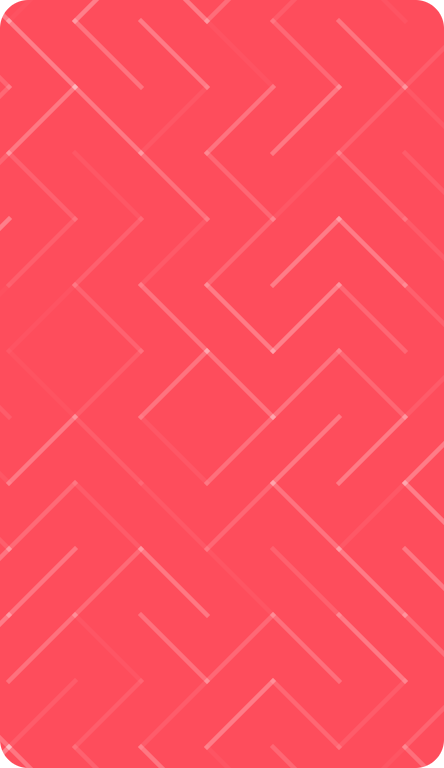
A WebGL 2 fragment shader for this background:

```glsl
#version 300 es
precision highp float;

uniform vec2 u_resolution;
out vec4 fragColor;

// Lengths are fractions of the canvas height
const float CELL = 44.0 / 512.0;
const vec2 GRID_ORIGIN = vec2(6.0, 14.0) / 512.0;
const float HALF_WIDTH = 1.5 / 512.0;
const float CORNER_RADIUS = 19.0 / 512.0;
const float MIN_OPACITY = 0.01;
const float MAX_OPACITY = 0.29;
const float RISING_SHARE = 0.45;
const vec3 CORAL = vec3(0.995, 0.302, 0.361);
const vec3 WHITE = vec3(1.0);

float hash(vec2 p) {
    return fract(sin(dot(p, vec2(127.1, 311.7))) * 43758.5453);
}

float boxDistance(vec2 p, vec2 halfSize) {
    vec2 q = abs(p) - halfSize;
    return length(max(q, 0.0)) + min(max(q.x, q.y), 0.0);
}

float coverage(float dist, float pixel) {
    return clamp(0.5 - dist / pixel, 0.0, 1.0);
}

// Opacity of the single diagonal stroke owned by a cell
float strokeOpacity(vec2 p, vec2 cell, float pixel) {
    float slope = hash(cell) < RISING_SHARE ? 1.0 : -1.0;
    vec2 along = normalize(vec2(1.0, slope));
    vec2 across = vec2(-along.y, along.x);
    vec2 local = p - (cell + 0.5) * CELL;
    vec2 halfSize = vec2(CELL * sqrt(0.5) + HALF_WIDTH, HALF_WIDTH);
    float dist = boxDistance(vec2(dot(local, along), dot(local, across)), halfSize);
    float opacity = mix(MIN_OPACITY, MAX_OPACITY, hash(cell + 57.3));
    return opacity * coverage(dist, pixel);
}

void main() {
    float pixel = 1.0 / u_resolution.y;
    vec2 uv = gl_FragCoord.xy * pixel;
    vec2 p = uv - GRID_ORIGIN;
    vec2 home = floor(p / CELL);

    // Neighbouring strokes overlap at the cell corners
    float transmittance = 1.0;
    for (int y = -1; y <= 1; y++) {
        for (int x = -1; x <= 1; x++) {
            vec2 cell = home + vec2(x, y);
            transmittance *= 1.0 - strokeOpacity(p, cell, pixel);
        }
    }
    vec3 color = mix(WHITE, CORAL, transmittance);

    // Rounded card on white
    vec2 halfCanvas = 0.5 * u_resolution * pixel;
    float card = boxDistance(uv - halfCanvas, halfCanvas - CORNER_RADIUS) - CORNER_RADIUS;
    color = mix(WHITE, color, coverage(card, pixel));

    fragColor = vec4(color, 1.0);
}
```
